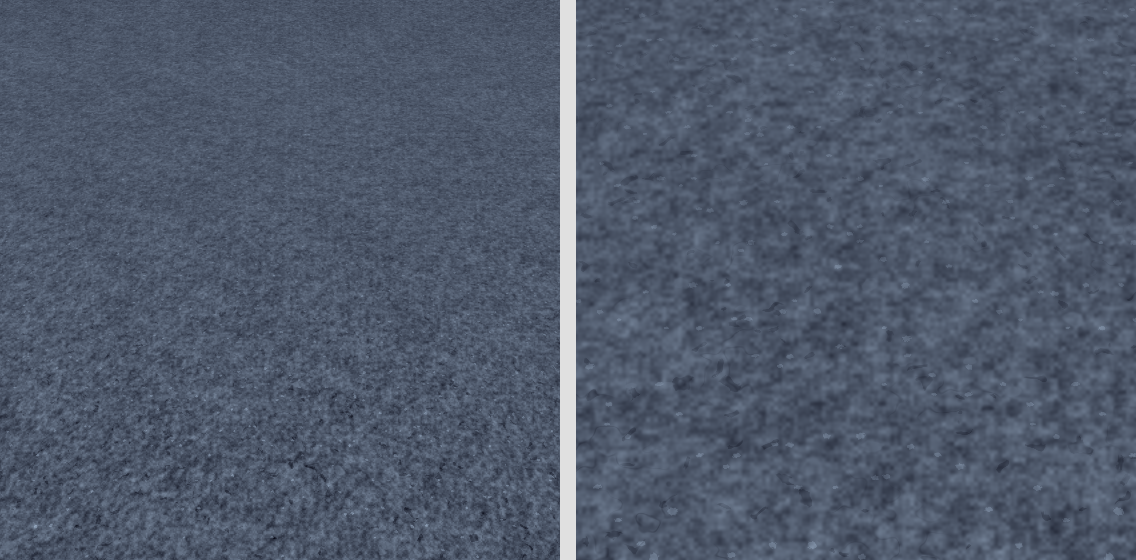
Left, the full canvas; right, a detail of the centre.
Reproduce this texture procedurally as a Shadertoy shader.

```glsl
// Blue-grey asphalt receding in perspective, with grit, pits and pale pebbles.

const vec3 BASE_COLOR = vec3(0.308, 0.349, 0.420);
const vec3 TONE_STEP = vec3(0.042, 0.047, 0.050);
const float HORIZON = 1.5;          // height of the vanishing line
const float GROUND_STRETCH = 1.3;   // foreshortening of the road
const float COARSE_SCALE = 62.0;
const float MEDIUM_SCALE = 135.0;
const float FINE_SCALE = 270.0;
const float FILM_SCALE = 420.0;     // finest grit, in canvas units
const float NEAR_CONTRAST = 1.15;
const float FAR_CONTRAST = 0.62;

float hash(vec2 p) {
    return fract(sin(dot(p, vec2(127.1, 311.7))) * 43758.5453);
}

// Smooth value noise, centred on zero
float noise(vec2 p) {
    vec2 cell = floor(p);
    vec2 f = fract(p);
    f = f * f * (3.0 - 2.0 * f);
    float low = mix(hash(cell), hash(cell + vec2(1, 0)), f.x);
    float high = mix(hash(cell + vec2(0, 1)), hash(cell + vec2(1, 1)), f.x);
    return mix(low, high, f.y) - 0.5;
}

// Irregular soft-edged blobs, one at most in each cell
float blobs(vec2 p, float share, float maxRadius) {
    vec2 cell = floor(p);
    float present = step(hash(cell + 17.3), share);
    vec2 jitter = vec2(hash(cell + 3.1), hash(cell + 8.7));
    vec2 offset = fract(p) - mix(vec2(0.35), vec2(0.65), jitter);
    offset.y += 0.3 * offset.x * (jitter.x - 0.5);
    offset.y *= mix(1.0, 1.7, jitter.y);
    float radius = maxRadius * mix(0.5, 1.0, hash(cell + 29.9));
    float d = length(offset) / radius + 0.5 * noise(p * 9.0);
    return present * (1.0 - smoothstep(0.65, 1.1, d));
}

// Light and shade on the bumps of the surface
float relief(vec2 p) {
    return noise(p) - noise(p + vec2(-0.35, 0.5));
}

void mainImage(out vec4 fragColor, in vec2 fragCoord) {
    vec2 uv = fragCoord / iResolution.xy;

    // Project the canvas onto the road
    float depth = 1.0 / (HORIZON - uv.y);
    vec2 road = vec2(uv.x - 0.5, GROUND_STRETCH) * depth + 5.0;
    float far = smoothstep(0.0, 1.0, uv.y);
    float near = 1.0 - far;

    // Layers of grit
    float tone = 1.5 * noise(road * COARSE_SCALE);
    tone += 2.3 * noise(road * MEDIUM_SCALE + 31.0);
    tone += mix(2.4, 1.2, far) * noise(road * FINE_SCALE + 57.0);
    tone += 2.0 * noise(uv * FILM_SCALE);
    tone += 1.3 * noise(uv * vec2(110.0, 260.0) + 9.0) * far;
    tone += mix(2.0, 0.6, far) * relief(road * MEDIUM_SCALE * 1.2);

    // Dark pits and short cracks
    vec2 warp = vec2(noise(road * 150.0), noise(road * 150.0 + 40.0));
    tone -= mix(2.0, 0.7, far) * blobs(road * 95.0 + warp, 0.10, 0.40);
    float crack = abs(noise(road * 75.0 + warp * 0.8));
    float crackPatch = smoothstep(0.05, 0.3, noise(road * 28.0 + 13.0));
    tone -= 1.5 * near * crackPatch * (1.0 - smoothstep(0.0, 0.07, crack));

    // Glinting specks
    tone += mix(2.6, 1.6, far) * blobs(road * 150.0 + 71.0, 0.035, 0.42);
    tone *= mix(NEAR_CONTRAST, FAR_CONTRAST, far);

    // Pale pebbles, smoother than the grit around them
    float pebble = 0.75 * blobs(road * 20.0 + 2.0, 0.10, 0.20);
    pebble = max(pebble, 0.65 * blobs(road * 52.0 + 6.0, 0.07, 0.32));
    tone = mix(tone, 2.0 + 0.3 * tone, pebble * mix(0.25, 1.0, near));

    // Broad mottling and a slightly darker far end
    tone += 0.5 * noise(road * 9.0) + 0.4 * noise(road * 22.0 + 4.0);
    tone -= 0.35 * smoothstep(0.88, 1.0, uv.y);

    fragColor = vec4(BASE_COLOR + TONE_STEP * tone, 1.0);
}
```
